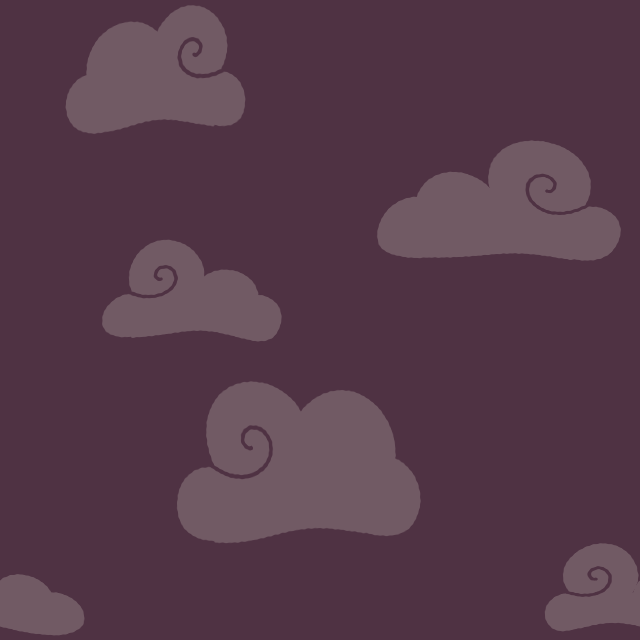
Reproduce this pattern procedurally as a WebGL 1 fragment shader.

```glsl
precision highp float;

uniform vec2 u_resolution;

const float TAU = 6.2831853;

float smoothMax(float a, float b, float k) {
  float h = max(k - abs(a - b), 0.0) / k;
  return max(a, b) + h * h * k * 0.25;
}

float circle(vec2 p, vec2 center, float radius) {
  return length(p - center) - radius;
}

// Puffy union of lobes, cut along a gently waving underside
float cloudBody(vec2 q, float variety, float phase) {
  float swirlLobe = circle(q, vec2(-0.33, 0.18), 0.42);
  float hump = circle(q, vec2(0.35, -0.05 + 0.1 * variety), 0.39 + 0.06 * variety);
  float leftEnd = circle(q, vec2(-0.72, -0.32), 0.28);
  float rightEnd = circle(q, vec2(0.68, -0.32), 0.32);
  vec2 core = abs(q - vec2(0.0, -0.34)) - vec2(0.7, 0.28);
  float lobes = min(min(swirlLobe, hump), min(leftEnd, rightEnd));
  lobes = min(lobes, max(core.x, core.y));
  float underside = -0.54 + 0.06 * cos(4.0 * q.x + phase);
  return smoothMax(lobes, underside - q.y, 0.12);
}

float spiralRadius(float turn) {
  return 0.2 * exp(-1.2 * turn) + 0.205 - 0.023 * turn;
}

// Distance to a line that enters at the notch and curls inwards
float curl(vec2 q) {
  const float startAngle = 3.58;
  const float endTurn = 7.2;
  float endAngle = startAngle + endTurn;
  float d = length(q - spiralRadius(endTurn) * vec2(cos(endAngle), sin(endAngle)));
  float firstTurn = mod(atan(q.y, q.x) - startAngle, TAU);
  for (int arm = 0; arm < 2; arm++) {
    float turn = firstTurn + TAU * float(arm);
    if (turn < endTurn) {
      float radius = spiralRadius(turn);
      float slope = (-0.24 * exp(-1.2 * turn) - 0.023) / radius;
      d = min(d, abs(length(q) - radius) / sqrt(1.0 + slope * slope));
    }
  }
  return d;
}

void main() {
  vec2 p = gl_FragCoord.xy / u_resolution;
  float pixel = 1.0 / min(u_resolution.x, u_resolution.y);

  // Faint hand-cut roughness of the edges, in whole repeats
  float roughness = 0.0005 * sin(TAU * (83.0 * p.x + 19.0 * p.y))
                           * sin(TAU * (71.0 * p.y - 23.0 * p.x));

  float sky = 1.0;
  for (int n = 0; n < 5; n++) {
    float i = float(n);
    float variety = cos(2.2 * i);

    // Staggered placement, wrapped across the canvas borders
    vec2 center = vec2(0.247 + 0.528 * i + 0.63 * step(2.5, i),
                       0.89 - 0.203 * i + 0.06 * max(0.0, 1.0 - abs(i - 2.0)));
    vec2 q = fract(p - center + 0.5) - 0.5;

    // Size, facing, height and a soft bend of each cloud
    float halfWidth = 0.14 + 0.05 * mod(i, 2.0);
    q /= halfWidth * vec2(i < 1.5 ? -1.0 : 1.0, 0.97 + 0.18 * variety);
    q += 0.035 * sin(3.0 * q.yx + vec2(1.7, 2.9) * i);

    float body = cloudBody(q, variety, sin(2.0 * i)) * halfWidth;
    float line = curl(q - vec2(-0.38, 0.16)) * halfWidth - 0.0028;
    sky = min(sky, max(body, -line));
  }

  vec3 plum = vec3(0.31, 0.195, 0.263);
  vec3 mauve = vec3(0.443, 0.353, 0.392);
  float cover = 1.0 - smoothstep(-0.7 * pixel, 0.7 * pixel, sky + roughness);
  gl_FragColor = vec4(mix(plum, mauve, cover), 1.0);
}
```
